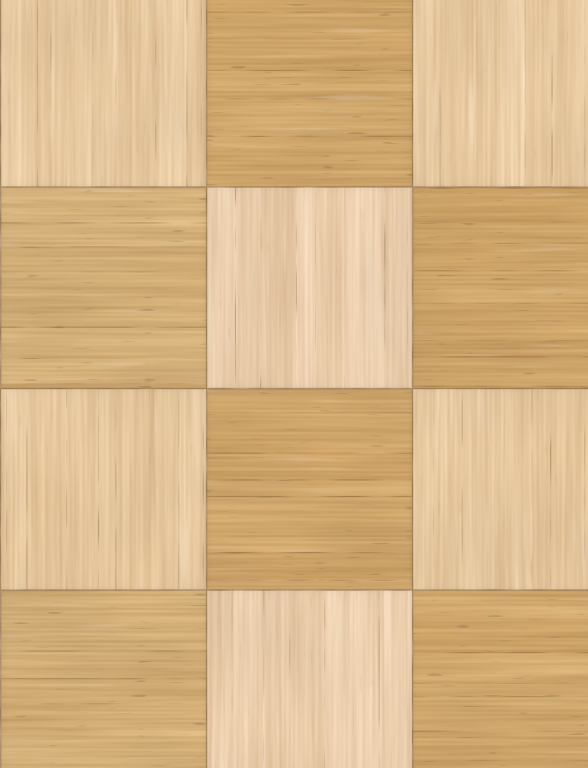
Reproduce this texture procedurally as a Shadertoy shader.

```glsl
// Wooden parquet: a checkerboard of pale upright-grain and honey level-grain tiles.
// Each tile is cut into uneven strips with their own tone; stretched gradient
// noise and fine ribs form the grain, with thin worn joints and dark flecks.

#define TILE vec2(0.3503, 0.3427)   // tile size, in canvas widths
#define ORIGIN vec2(0.001, 0.3027)  // a corner where four tiles meet
#define STRIPS 7.0                  // strips per tile
#define RIBS 44.0                   // fine ribs per tile
#define GRAIN 0.15                  // grain contrast
#define SEAM 0.0011                 // half width of tile seams
#define PALE_PINK vec3(0.912, 0.797, 0.665)
#define PALE_CREAM vec3(0.900, 0.782, 0.622)
#define HONEY_LIGHT vec3(0.835, 0.702, 0.495)
#define HONEY_BROWN vec3(0.796, 0.630, 0.398)
#define SEAM_COLOR vec3(0.53, 0.43, 0.31)

float hash(vec2 p) {
    vec3 q = fract(p.xyx * vec3(0.1031, 0.1030, 0.0973));
    q += dot(q, q.yzx + 33.33);
    return fract((q.x + q.y) * q.z);
}

float corner(vec2 cell, vec2 offset) {
    float angle = 6.2832 * hash(cell);
    return dot(vec2(cos(angle), sin(angle)), offset);
}

// Gradient noise, roughly -0.7 to 0.7
float noise(vec2 p) {
    vec2 i = floor(p), f = p - i;
    vec2 w = f * f * f * (f * (f * 6.0 - 15.0) + 10.0);
    vec2 e = vec2(0.0, 1.0);
    return mix(mix(corner(i, f), corner(i + e.yx, f - e.yx), w.x),
               mix(corner(i + e.xy, f - e.xy), corner(i + e.yy, f - e.yy), w.x), w.y);
}

float line(float dist, float halfWidth, float pixel) {
    return 1.0 - smoothstep(halfWidth - 0.75 * pixel, halfWidth + 0.75 * pixel, abs(dist));
}

void mainImage(out vec4 fragColor, in vec2 fragCoord) {
    float pixel = 1.0 / iResolution.x;
    vec2 tilePos = (fragCoord * pixel - ORIGIN) / TILE;
    vec2 tile = floor(tilePos), local = tilePos - tile;
    bool upright = mod(tile.x + tile.y, 2.0) < 0.5;
    float seed = 40.0 + 17.0 * tile.x + 71.0 * tile.y;

    // Grain frame: x runs across the grain, y along it
    vec2 g = upright ? local : local.yx;
    float span = upright ? TILE.x : TILE.y;

    // Base tone of the tile
    float variation = hash(vec2(seed, 3.0)) - 0.5;
    float brown = clamp(0.15 + 0.7 * min(tile.x, 1.0) + 0.4 * variation, 0.0, 1.0);
    vec3 color = upright ? mix(PALE_CREAM, PALE_PINK, mod(tile.y, 2.0))
                         : mix(HONEY_LIGHT, HONEY_BROWN, brown);

    // Uneven strips
    float s = g.x * STRIPS;
    float joint = floor(s + 0.5);
    float toJoint = s - joint - 0.7 * (hash(vec2(joint + 5.0, seed)) - 0.5);
    float strip = joint - (toJoint < 0.0 ? 1.0 : 0.0);
    float tone = hash(vec2(strip + 31.0, seed)) - 0.5;
    color *= 1.0 + tone * vec3(0.035, 0.055, 0.085);

    // Grain, from broad bands to fine lines
    vec2 q = g + vec2(seed, 0.37 * seed);
    float grain = 0.30 * noise(q * vec2(9.0, 0.9))
                + 0.40 * noise(q * vec2(27.0, 0.8))
                + 0.45 * noise(q * vec2(61.0, 1.3) + 7.0)
                + 0.16 * noise(q * vec2(95.0, 5.0) + 19.0);
    float ribs = sin(6.2832 * RIBS * g.x + 2.0 * noise(q * vec2(6.0, 0.5)));
    ribs *= 0.5 + noise(q * vec2(5.0, 1.5) + 43.0);
    float ribFade = 1.0 - smoothstep(0.25, 0.5, RIBS * pixel / span);
    grain = GRAIN * grain + 0.016 * ribs * ribFade;
    color *= 1.0 + grain * (upright ? vec3(0.75, 1.05, 1.45) : vec3(0.95, 1.2, 1.6));

    // Pale polished streaks and soft cloudy wear
    float streak = smoothstep(0.30, 0.55, noise(q * vec2(33.0, 1.5) + 83.0));
    color = mix(color, vec3(0.95, 0.87, 0.76), streak * (upright ? 0.4 : 0.22));
    color *= 1.0 + 0.03 * noise(tilePos * 2.3 + 11.0);

    // Broken joints between strips, and short dark flecks
    float worn = smoothstep(-0.25, 0.35, noise(vec2(g.y * 5.0 + seed, joint * 3.7)));
    float depth = 0.15 + 0.85 * hash(vec2(joint + 61.0, seed));
    float crack = line(toJoint * span / STRIPS, 0.0008, pixel) * worn * depth;
    color = mix(color, color * vec3(0.66, 0.61, 0.54), crack * 0.75);
    float fleck = smoothstep(0.38, 0.58, noise(q * vec2(58.0, 7.0) + 29.0));
    color *= 1.0 - fleck * (upright ? 0.03 : 0.12);

    // Tile seams, softly shaded and slightly irregular
    vec2 edge = (0.5 - abs(local - 0.5)) * TILE;
    float toSeam = min(edge.x, edge.y);
    float gap = 0.62 + 0.5 * noise(tilePos * 9.0 + 5.0);
    color *= 1.0 - 0.05 * exp(-toSeam / 0.004);
    color = mix(color, SEAM_COLOR, line(toSeam, SEAM, pixel) * clamp(gap, 0.25, 0.9));

    fragColor = vec4(clamp(color, 0.0, 1.0), 1.0);
}
```
